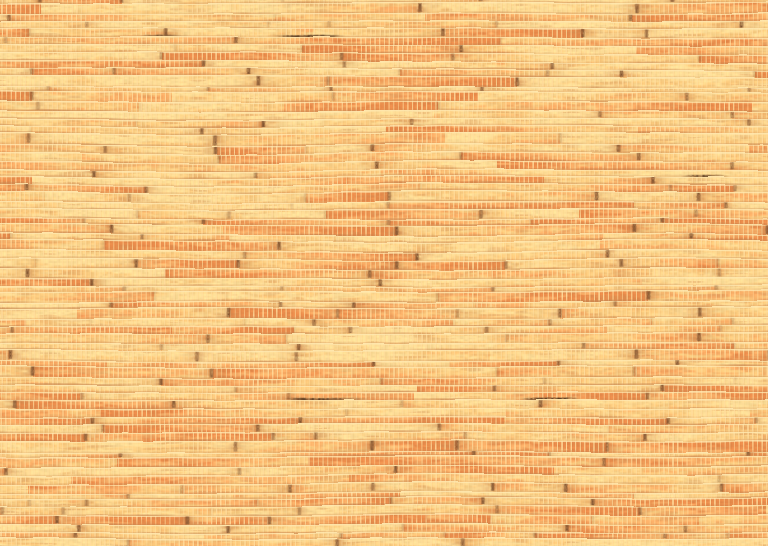
This texture is drawn by a WebGL 1 fragment shader. Its source:

```glsl
precision highp float;
// Woven reed matting: thin horizontal reeds of uneven height, cut into random
// lengths that deepen to orange towards brown nodes, with fine upright threads.
// Jittered 1D cells give rows and lengths; value noise adds fibre and stains.
uniform vec2 u_resolution;

float hash(vec2 p) {
  vec3 q = fract(p.xyx * vec3(0.1031, 0.1030, 0.0973));
  q += dot(q, q.yzx + 33.33);
  return fract((q.x + q.y) * q.z);
}

float noise(vec2 p) {
  vec2 i = floor(p), f = fract(p);
  f = f * f * (3.0 - 2.0 * f);
  return mix(mix(hash(i), hash(i + vec2(1.0, 0.0)), f.x),
             mix(hash(i + vec2(0.0, 1.0)), hash(i + 1.0), f.x), f.y);
}

float cellEdge(float i, float seed, float jitter) {
  return i + jitter * (hash(vec2(i, seed)) - 0.5);
}

// Returns the cell index and its lower and upper edges.
vec3 jitteredCell(float x, float seed, float jitter) {
  float i = floor(x);
  if (x < cellEdge(i, seed, jitter)) i -= 1.0;
  else if (x > cellEdge(i + 1.0, seed, jitter)) i += 1.0;
  return vec3(i, cellEdge(i, seed, jitter), cellEdge(i + 1.0, seed, jitter));
}

vec3 reedColor(float tone) {
  vec3 c = mix(vec3(1.0, 0.875, 0.595), vec3(0.985, 0.80, 0.50), smoothstep(0.0, 0.38, tone));
  c = mix(c, vec3(0.98, 0.695, 0.415), smoothstep(0.33, 0.66, tone));
  return mix(c, vec3(0.92, 0.555, 0.30), smoothstep(0.62, 1.0, tone));
}

void main() {
  vec2 p = gl_FragCoord.xy / u_resolution.y;
  float pixel = 1.0 / u_resolution.y;

  // Slightly bowed rows
  float y = p.y * 66.0 + 0.6 * noise(p * vec2(2.5, 9.0)) + 0.12 * noise(p * vec2(22.0, 40.0));
  vec3 row = jitteredCell(y, 7.0, 0.5);
  float below = y - row.y, above = row.z - y;
  float across = below / (row.z - row.y);

  // Lengths of reed within the row
  float len = mix(0.19, 0.36, hash(vec2(row.x, 21.0)));
  float x = p.x / len + 9.0 * hash(vec2(row.x, 43.0)) + 3.0;
  vec3 reed = jitteredCell(x, row.x + 90.0, 0.7);
  float along = (x - reed.y) / (reed.z - reed.y);
  if (hash(vec2(row.x, 65.0)) < 0.35) along = 1.0 - along;

  // Tone deepens along each reed, broken by long fibres and soft stains
  float pick = hash(vec2(reed.x + 17.0, row.x + 31.0));
  float tone = 0.10 + 0.85 * pow(pick, 1.6) + (0.15 + 0.45 * pick) * (along - 0.45);
  tone += 0.42 * (noise(vec2(p.x * 14.0, y * 2.2)) - 0.5);
  tone += 0.34 * (noise(vec2(p.x * 60.0, y * 3.5 + 50.0)) - 0.5);
  vec3 color = reedColor(tone);
  color *= 1.0 + 0.08 * (noise(p * vec2(130.0, 300.0)) - 0.5);

  // Thin brown fibres
  float fibre = smoothstep(0.70, 0.95, noise(vec2(p.x * 22.0, y * 3.1 + 200.0)));
  color = mix(color, vec3(0.83, 0.57, 0.34), fibre * 0.35);

  // Upright threads, each a pale line with a faint shadow beside it
  float threadX = p.x * 117.0 + 0.3 * noise(vec2(p.x * 9.0, row.x));
  float threadPhase = fract(threadX) - 0.5;
  float threadAA = 117.0 * pixel * 0.5;
  float thread = 1.0 - smoothstep(0.07, 0.10 + threadAA, abs(threadPhase));
  float threadShade = 1.0 - smoothstep(0.05, 0.08 + threadAA, abs(threadPhase - 0.3));
  float threadFade = 0.30 + 0.65 * noise(p * vec2(30.0, 50.0));
  color *= 1.0 - vec3(0.02, 0.05, 0.07) * threadShade * threadFade;
  color = mix(color, vec3(1.0, 0.86, 0.61), thread * threadFade);

  // Shadow under each reed and pale light along its upper edge
  float rowAA = 66.0 * pixel;
  float shade = 1.0 - smoothstep(0.06, 0.14 + rowAA, below);
  float shadeFade = noise(vec2(p.x * 11.0, row.x * 3.7));
  color = mix(color, vec3(0.78, 0.52, 0.31), shade * (0.14 + 0.60 * shadeFade * shadeFade));
  float light = 1.0 - smoothstep(0.07, 0.12 + rowAA, above);
  color = mix(color, vec3(1.0, 0.91, 0.69), light * 0.8);

  // Ragged brown nodes where two reeds meet
  float nearLeft = step(x - reed.y, reed.z - x);
  float joint = reed.x + 1.0 - nearLeft;
  float jointDist = min(x - reed.y, reed.z - x) * len;
  float jointPick = hash(vec2(joint + 5.0, row.x + 140.0));
  float body = smoothstep(0.0, 0.18, across) * (1.0 - smoothstep(0.84, 1.0, across));
  float ragged = noise(p * vec2(260.0, 330.0));
  float node = 1.0 - smoothstep(0.0012, 0.0035 + pixel, jointDist + 0.002 * (ragged - 0.5));
  float halo = exp(-jointDist * 65.0) * (0.3 + 1.1 * noise(p * vec2(90.0, 200.0)));
  float strength = smoothstep(0.15, 0.95, jointPick);
  color = mix(color, vec3(0.78, 0.50, 0.28), min(halo * strength * 0.65, 1.0) * body);
  color = mix(color, vec3(0.48, 0.31, 0.18), node * strength * body * (0.45 + 0.5 * ragged));

  // Rare dark slits between reeds
  float slitRow = step(0.96, hash(vec2(row.x, 88.0)));
  float slitRun = smoothstep(0.78, 0.9, noise(vec2(p.x * 7.0, row.x + 0.5)));
  float slit = slitRow * slitRun * (1.0 - smoothstep(0.10, 0.22 + rowAA, below));
  color = mix(color, vec3(0.25, 0.16, 0.09), slit * (0.3 + 0.6 * ragged));

  gl_FragColor = vec4(clamp(color, 0.0, 1.0), 1.0);
}
```
